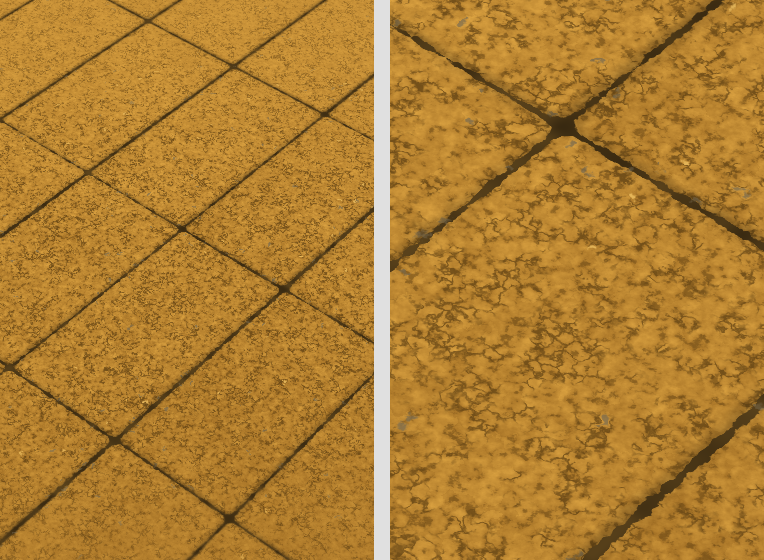
Left, the full canvas; right, a detail of the centre.
Give the GLSL for this texture, as a Shadertoy shader.

```glsl
// Ochre concrete pavers in a stacked grid, seen obliquely with shallow focus.
// The view is mapped to ground coordinates by an inverse perspective; rounded
// boxes form the pavers, warped cells and layered noise form their grit.

#define GRID_ORIGIN vec2(0.3255, 0.591)   // a joint crossing, in canvas heights
#define LONG_AXIS   vec2(0.2793, 0.2240)  // one paver length on the canvas
#define SHORT_AXIS  vec2(0.1745, -0.1042) // one paver width on the canvas
#define PERSPECTIVE vec2(0.095, -0.035)   // shrinkage along both axes
#define JOINT_HALF  vec2(0.010, 0.012)    // half gap at paver ends and sides
#define CORNER      0.05
#define PLACEMENT   0.012                 // random shift of each paver
#define GRIT_SCALE  21.0
#define FOCUS_Y     0.46

const vec3 OCHRE_DARK  = vec3(0.64, 0.44, 0.145);
const vec3 OCHRE_LIGHT = vec3(0.83, 0.61, 0.24);
const vec3 PIT_BROWN   = vec3(0.40, 0.275, 0.085);
const vec3 JOINT_DARK  = vec3(0.22, 0.16, 0.065);
const vec3 JOINT_DUST  = vec3(0.42, 0.31, 0.13);
const vec3 STONE_GREY  = vec3(0.46, 0.41, 0.31);
const vec3 PALE_GRAIN  = vec3(0.93, 0.75, 0.38);

float hash(vec2 p) {
    return fract(sin(dot(p, vec2(127.1, 311.7))) * 43758.545);
}

vec2 hash2(vec2 p) {
    return vec2(hash(p), hash(p + 37.3));
}

float noise(vec2 p) {
    vec2 i = floor(p), f = fract(p);
    f = f * f * (3.0 - 2.0 * f);
    return mix(mix(hash(i), hash(i + vec2(1, 0)), f.x),
               mix(hash(i + vec2(0, 1)), hash(i + vec2(1, 1)), f.x), f.y);
}

// Four octaves, each turned to hide the lattice
float layeredNoise(vec2 p) {
    float sum = 0.0, weight = 0.5;
    for (int i = 0; i < 4; i++) {
        sum += weight * noise(p);
        p = mat2(1.6, 1.2, -1.2, 1.6) * p + 7.3;
        weight *= 0.55;
    }
    return sum / 1.01;
}

// Nearest distance, gap to the second nearest, and a random value per grain
vec3 grains(vec2 p) {
    vec2 cell = floor(p);
    float first = 9.0, second = 9.0, id = 0.0;
    for (int y = -1; y <= 1; y++)
    for (int x = -1; x <= 1; x++) {
        vec2 c = cell + vec2(x, y);
        float d = length(c + 0.1 + 0.8 * hash2(c) - p);
        if (d < first) {
            second = first;
            first = d;
            id = hash(c + 11.7);
        } else {
            second = min(second, d);
        }
    }
    return vec3(first, second - first, id);
}

float roundedBox(vec2 p, vec2 halfSize, float radius) {
    vec2 q = abs(p) - halfSize + radius;
    return length(max(q, 0.0)) + min(max(q.x, q.y), 0.0) - radius;
}

// Inverse perspective: canvas position to paver grid coordinates
vec2 canvasToGrid(vec2 p) {
    vec2 d = p - GRID_ORIGIN;
    return inverse(mat2(LONG_AXIS - PERSPECTIVE.x * d,
                        SHORT_AXIS - PERSPECTIVE.y * d)) * d;
}

void mainImage(out vec4 fragColor, in vec2 fragCoord) {
    vec2 uv = fragCoord / iResolution.y;
    vec2 grid = canvasToGrid(uv);
    vec2 ground = grid * vec2(2.0, 1.0);
    float pixel = length(fwidth(ground)) * 0.5;
    float blur = smoothstep(0.14, 0.58, abs(uv.y - FOCUS_Y));
    float sharpness = mix(1.0, 0.45, blur);

    // Paver outline with slight misplacement and crumbled edges
    vec2 paver = floor(grid);
    vec2 local = (fract(grid) - 0.5) * vec2(2.0, 1.0);
    vec2 shifted = local - (hash2(paver + 5.1) - 0.5) * PLACEMENT;
    float edge = roundedBox(shifted, vec2(1.0, 0.5) - JOINT_HALF, CORNER);
    edge += (layeredNoise(ground * 30.0) - 0.5) * 0.032 * sharpness;

    // Grit: irregular crumbs over rough sand, with faint broad drift
    vec2 warp = vec2(layeredNoise(ground * 32.0), layeredNoise(ground * 32.0 + 40.0)) - 0.5;
    vec3 crumb = grains((ground + warp * 0.075) * GRIT_SCALE);
    float sand = layeredNoise(ground * 44.0 + 19.0) - 0.5;
    float tone = 0.53 + 0.14 * (noise(ground * 2.7) - 0.5) + 0.08 * (hash(paver) - 0.5);
    tone += sharpness * (0.30 * (crumb.z - 0.5) + 1.15 * sand + 0.35 * (0.42 - crumb.x));
    tone += 0.42 * (uv.y - 0.5);
    vec3 color = mix(OCHRE_DARK, OCHRE_LIGHT, clamp(tone, -0.25, 1.2));

    // Short broken pits between crumbs, and pinholes in the sand
    float breaks = smoothstep(0.44, 0.66, layeredNoise(ground * 17.0 + 8.0));
    float pits = (1.0 - smoothstep(0.0, 0.34, crumb.y)) * breaks;
    pits += smoothstep(0.10, 0.27, -sand) * 0.65;
    color = mix(color, PIT_BROWN, clamp(pits * 0.75 * sharpness, 0.0, 0.8));

    // Stray stones, more frequent along the rims
    float rim = smoothstep(-0.06, 0.0, edge);
    float stoneShape = 1.0 - smoothstep(0.12, 0.38, crumb.x);
    float stone = step(0.988 - 0.06 * rim, crumb.z) * stoneShape;
    float pale = step(crumb.z, 0.003) * stoneShape;
    color = mix(color, STONE_GREY, stone * 0.7 * sharpness);
    color = mix(color, PALE_GRAIN, pale * 0.8 * sharpness);

    // Worn bevel, darker on the sides turned to the viewer
    float facing = clamp(shifted.y * 2.0 - shifted.x, -1.0, 1.0);
    color *= 1.0 - rim * rim * (0.13 + 0.09 * facing);

    // Shadowed joints with dust and trapped grit
    vec3 joint = mix(JOINT_DARK, JOINT_DUST, noise(ground * 15.0) * 0.7);
    joint = mix(joint, STONE_GREY, stone * 0.5);
    float softness = pixel * 0.6 + 0.009 * blur;
    color = mix(color, joint, smoothstep(-softness, softness, edge));

    fragColor = vec4(color, 1.0);
}
```
